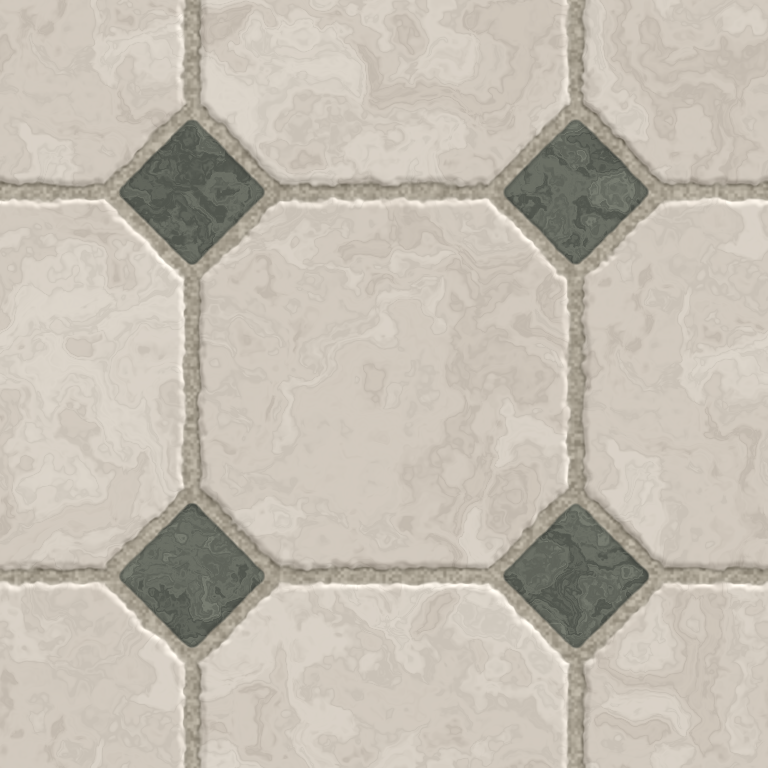
Write a Shadertoy shader that draws this pattern.

```glsl
const float REPEATS = 2.0;
const float LINE_HALF = 0.021;
const float GROUT_DIAMOND = 0.25;
const float INSET_HALF = 0.139;
const float INSET_ROUND = 0.02;

float hash(vec2 p) {
    return fract(sin(dot(p, vec2(127.1, 311.7))) * 43758.5453);
}

// Value noise that wraps after a whole number of lattice cells
float noise(vec2 p, float period) {
    vec2 i = floor(p);
    vec2 f = p - i;
    f = f * f * f * (f * (f * 6.0 - 15.0) + 10.0);
    vec2 a = mod(i, period);
    vec2 b = mod(i + 1.0, period);
    return mix(mix(hash(a), hash(vec2(b.x, a.y)), f.x),
               mix(hash(vec2(a.x, b.y)), hash(b), f.x), f.y);
}

float fbm(vec2 p, float period) {
    float sum = 0.0;
    float amp = 0.5;
    for (int i = 0; i < 5; i++) {
        sum += amp * noise(p, period);
        p *= 2.0;
        period *= 2.0;
        amp *= 0.5;
    }
    return sum / 0.97;
}

// Folded stone: x is the broad tone, y the contour veins
vec2 marble(vec2 p, float warpAmount, float bands) {
    vec2 warp = vec2(fbm(p, 64.0), fbm(p + vec2(5.2, 1.3), 64.0)) - 0.5;
    float tone = fbm(p + warpAmount * warp, 64.0);
    return vec2(tone, 0.5 + 0.5 * sin(tone * bands));
}

vec2 seedOf(vec2 id) {
    return 40.0 * vec2(hash(id + 3.7), hash(id + 9.1));
}

float roundedDiamond(vec2 q, float halfSide, float radius) {
    vec2 r = abs(vec2(q.x + q.y, q.x - q.y) * 0.7071) - halfSide + radius;
    return length(max(r, 0.0)) + min(max(r.x, r.y), 0.0) - radius;
}

float edgeWobble(vec2 uv) {
    return 0.011 * (noise(uv * 48.0, 48.0) - 0.5)
         + 0.008 * (noise(uv * 120.0, 120.0) - 0.5);
}

// Positive inside the octagonal tiles, negative in the grout
float tileDistance(vec2 uv) {
    vec2 q = abs(fract(uv * REPEATS) - 0.5);
    float line = min(q.x, q.y) - LINE_HALF;
    float corner = (q.x + q.y - GROUT_DIAMOND) * 0.7071;
    return min(line, corner) + edgeWobble(uv);
}

float tileHeight(vec2 uv) {
    return smoothstep(-0.008, 0.016, tileDistance(uv));
}

vec3 tileColor(vec2 local, vec2 id) {
    vec2 m = marble(local * 4.0 + seedOf(id), 4.0, 34.0);
    float tone = smoothstep(0.25, 0.75, m.x);
    vec3 c = mix(vec3(0.795, 0.760, 0.715), vec3(0.850, 0.822, 0.780), tone);
    return c + 0.024 * (m.y - 0.5) - 0.025 * pow(1.0 - m.y, 8.0);
}

vec3 insetColor(vec2 local, vec2 id) {
    vec2 m = marble(local * 9.0 + seedOf(id + 20.0), 4.0, 30.0);
    float tone = 0.55 * smoothstep(0.25, 0.75, m.x) + 0.45 * m.y;
    return mix(vec3(0.310, 0.325, 0.295), vec3(0.475, 0.490, 0.445), tone);
}

vec3 groutColor(vec2 uv) {
    float grain = 0.6 * noise(uv * 240.0, 240.0) + 0.4 * noise(uv * 130.0, 130.0);
    return mix(vec3(0.54, 0.51, 0.45), vec3(0.79, 0.76, 0.70), grain);
}

void mainImage(out vec4 fragColor, in vec2 fragCoord) {
    vec2 uv = fragCoord / iResolution.xy;
    float soft = max(0.004, 1.5 * REPEATS / iResolution.y);

    // Cells centred on the tiles and on the insets
    vec2 grid = uv * REPEATS;
    vec2 tileId = mod(floor(grid + 0.5), REPEATS);
    vec2 tileLocal = fract(grid + 0.5) - 0.5;
    vec2 insetId = mod(floor(grid), REPEATS);
    vec2 insetLocal = fract(grid) - 0.5;

    // Grout with soft contact shade under the tiles
    float tileD = tileDistance(uv);
    vec3 col = groutColor(uv) * mix(1.0, 0.90, smoothstep(-0.014, 0.0, tileD));
    col = mix(col, tileColor(tileLocal, tileId), smoothstep(-soft, soft, tileD));

    // Worn bevel lit from the upper right
    vec2 toLight = 0.003 * normalize(vec2(0.55, 0.83));
    float relief = tileHeight(uv - toLight) - tileHeight(uv + toLight);
    col += 0.24 * max(relief, 0.0) - 0.22 * max(-relief, 0.0);

    // Dark stone inset with a shaded rim
    float insetD = roundedDiamond(insetLocal, INSET_HALF, INSET_ROUND)
                 + 0.25 * edgeWobble(uv);
    vec3 stone = insetColor(insetLocal, insetId);
    stone *= mix(1.0, 0.82, smoothstep(-0.014, 0.0, insetD));
    col = mix(col, stone, 1.0 - smoothstep(-soft, soft, insetD));

    fragColor = vec4(clamp(col, 0.0, 1.0), 1.0);
}
```
